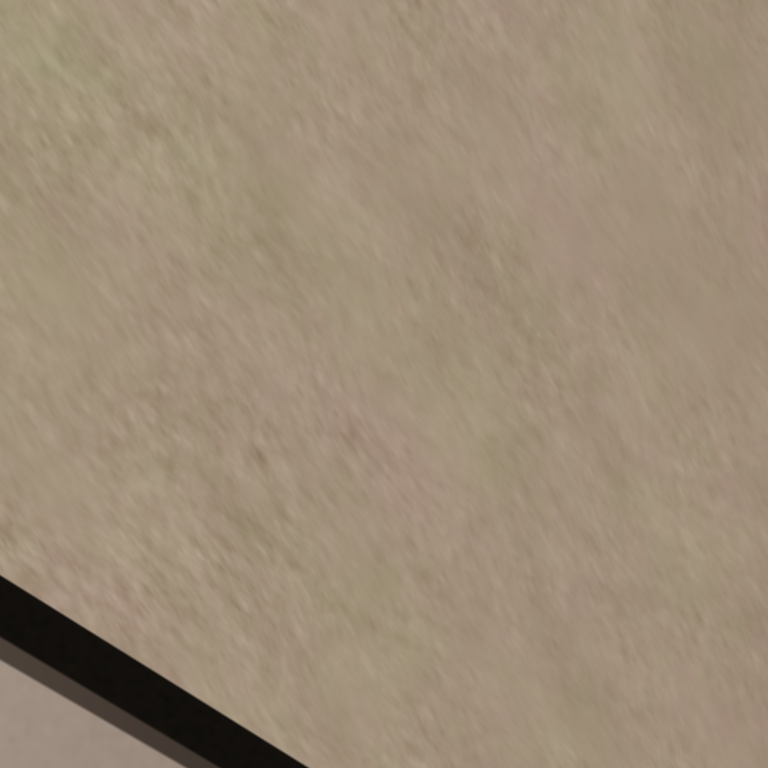
Give the GLSL for this texture, as a Shadertoy shader.

```glsl
// A beige, softly brushed surface with short slanted fibres and faint mottling,
// cut off at the lower left by a black bar with a grey lip over a pale floor.
// Fibres are cellular noise of signed soft spots, stretched along one direction.

#define SURFACE_COLOR vec3(0.630, 0.562, 0.480)
#define BAR_COLOR     vec3(0.070, 0.060, 0.046)
#define LIP_COLOR     vec3(0.285, 0.245, 0.215)
#define FLOOR_COLOR   vec3(0.615, 0.553, 0.505)
#define FIBRE_ANGLE    -0.92
#define FIBRE_SIZE     vec2(0.034, 0.013)
#define FIBRE_CONTRAST 0.015
#define MOTTLE_CONTRAST 0.009
#define EDGE_SOFTNESS  0.0022

vec3 hash3(vec2 cell) {
    vec3 h = fract(vec3(cell.xyx) * vec3(0.1031, 0.1030, 0.0973));
    h += dot(h, h.yxz + 33.33);
    return fract((h.xxy + h.yzz) * h.zyx);
}

// Cellular noise: one light or dark soft spot per cell, spread of about one.
float spotNoise(vec2 p) {
    vec2 cell = floor(p);
    float total = 0.0;
    for (int y = -1; y <= 1; y++) {
        for (int x = -1; x <= 1; x++) {
            vec2 neighbour = cell + vec2(x, y);
            vec3 rnd = hash3(neighbour + 200.0);
            vec2 offset = p - neighbour - rnd.xy;
            float falloff = max(0.0, 1.0 - dot(offset, offset));
            total += (rnd.z * 2.0 - 1.0) * falloff * falloff * falloff;
        }
    }
    return total * 2.6;
}

// Turns p so that x runs along the fibres.
vec2 alongFibres(vec2 p, float angle) {
    float c = cos(angle), s = sin(angle);
    return vec2(c * p.x + s * p.y, c * p.y - s * p.x);
}

// Signed distance to the line through (0, top) and (right, 0); negative below.
float cornerLine(vec2 p, float top, float right) {
    vec2 slope = vec2(1.0 / right, 1.0 / top);
    return (dot(p, slope) - 1.0) / length(slope);
}

float above(float dist, float softness) {
    return smoothstep(-softness, softness, dist);
}

vec3 brushedSurface(vec2 uv) {
    // Fibres shrink towards the right and wander slightly
    vec2 p = uv + vec2(0.25 * uv.x * uv.x, 0.12 * uv.x * uv.y);
    p += 0.006 * sin(p.yx * vec2(17.0, 13.0) + 2.0 * sin(p * 7.0));
    vec2 q = alongFibres(p, FIBRE_ANGLE);

    float fibres = 0.62 * spotNoise(q / FIBRE_SIZE)
                 + 0.50 * spotNoise(q / (FIBRE_SIZE * 0.55) + 37.0)
                 + 0.28 * spotNoise(q / (FIBRE_SIZE * 0.28) + 71.0);
    float patchiness = 1.0 + 0.22 * spotNoise(q / vec2(0.16, 0.09) + 11.0);
    float strength = FIBRE_CONTRAST * mix(1.1, 0.6, uv.x) * patchiness;

    // Broad light patches and slow drift between olive and pink
    float mottle = 0.7 * spotNoise(q / vec2(0.20, 0.11) + 5.0)
                 + 0.5 * spotNoise(q / vec2(0.08, 0.05) + 23.0);
    float tint = spotNoise(q / vec2(0.28, 0.16) + 53.0)
               + 0.6 * spotNoise(q / vec2(0.05, 0.028) + 91.0);

    vec3 color = SURFACE_COLOR;
    color += strength * fibres * vec3(0.95, 1.0, 1.05);
    color += MOTTLE_CONTRAST * mottle;
    color += 0.004 * tint * vec3(0.7, -0.7, 0.8);
    color += (0.5 - uv.x) * vec3(0.012, 0.020, 0.010);
    return color;
}

void mainImage(out vec4 fragColor, in vec2 fragCoord) {
    vec2 uv = fragCoord / iResolution.xy;
    float soft = max(EDGE_SOFTNESS, 0.7 / iResolution.y);

    float barTop = cornerLine(uv, 0.251, 0.402);
    float barBottom = cornerLine(uv, 0.171, 0.287);
    float lipBottom = cornerLine(uv, 0.141, 0.243);

    // Stack the layers from the corner upwards
    vec3 floorColor = FLOOR_COLOR + 0.10 * (0.06 - uv.x);
    floorColor += 0.004 * spotNoise(uv / 0.012);
    vec3 lip = LIP_COLOR * (1.05 - 0.6 * uv.x);
    vec3 bar = BAR_COLOR * (1.0 + 0.05 * spotNoise(uv / 0.01));

    vec3 color = mix(floorColor, lip, above(lipBottom, soft * 1.3));
    color = mix(color, bar, above(barBottom, soft * 1.3));
    color = mix(color, brushedSurface(uv), above(barTop, soft));
    fragColor = vec4(color, 1.0);
}
```
